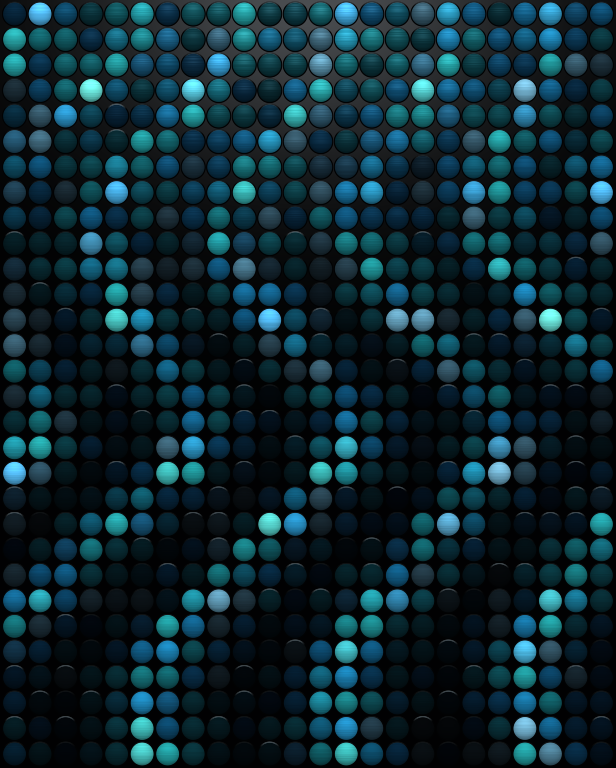
This pattern is drawn by a WebGL 1 fragment shader. Its source:

```glsl
precision highp float;
// A wall of 24 by 30 domed round caps in teal and slate on a black panel.
// Each row lights caps along repeating crests whose spacing widens downward;
// hashes vary each cap, and a soft lamp grazes the panel from top centre.
uniform vec2 u_resolution;

const vec2 GRID = vec2(24.0, 30.0);
const float CELLS_PER_WIDTH = 24.14;
const float CAP_RADIUS = 0.448;
const float TAU = 6.2831853;

float hash(vec2 p) {
  return fract(sin(dot(p, vec2(127.1, 311.7))) * 43758.5453);
}

// Column of one crest for a row counted from the top: a sway, then a drift left.
float crestColumn(float row) {
  float sway = 10.4 + 2.4 * cos(TAU * (row - 0.5) / 16.0);
  float drift = 12.8 - 7.8 * smoothstep(16.0, 27.0, row);
  float jitter = (hash(vec2(row, 4.7)) - 0.5) * 0.5;
  return (row < 16.5 ? sway : drift) + jitter;
}

// Signed distance in columns to the nearest crest, biased to the right side.
float crestOffset(float col, float row) {
  float spacing = 4.0 + 0.125 * row;
  float lead = 0.38 * spacing;
  return mod(col - crestColumn(row) + lead, spacing) - lead;
}

float bell(float x, float width) {
  return exp(-x * x / (width * width));
}

// How strongly a cap is lit, from 0 to about 1.
float capLevel(float col, float row) {
  float down = row / GRID.y;
  float d = crestOffset(col, row);
  float rowGain = mix(0.48, 0.98, hash(vec2(row, 9.3)));
  float width = d < 0.0 ? mix(0.75, 1.05, down) : mix(1.05, 1.6, down);
  float crest = bell(d, width) * rowGain;
  float skirt = 0.27 * bell(d - 0.3, mix(2.2, 2.7, down));
  float ambient = 0.24 * (1.0 - smoothstep(0.0, 0.55, down)) + 0.025;
  float vary = mix(0.5, 1.2, hash(vec2(col, row)));
  float level = crest * mix(0.8, 1.1, hash(vec2(row, col + 31.0)));
  return max(level, (skirt + ambient) * vary);
}

// Black, deep teal, teal, bright teal, pale aqua.
vec3 tealRamp(float t) {
  vec3 c = mix(vec3(0.004, 0.010, 0.022), vec3(0.03, 0.17, 0.20), smoothstep(0.0, 0.27, t));
  c = mix(c, vec3(0.06, 0.35, 0.38), smoothstep(0.22, 0.48, t));
  c = mix(c, vec3(0.13, 0.60, 0.61), smoothstep(0.44, 0.72, t));
  return mix(c, vec3(0.42, 0.90, 0.86), smoothstep(0.68, 1.0, t));
}

// Base tint with a few caps drifting to blue or slate.
vec3 capColour(float level, vec2 id) {
  float pick = hash(id + 17.3);
  vec3 teal = tealRamp(level);
  vec3 blue = teal * vec3(0.8, 0.82, 1.12);
  vec3 slate = vec3(dot(teal, vec3(0.2, 0.55, 0.25))) * vec3(0.82, 1.12, 1.25);
  vec3 c = mix(teal, blue, smoothstep(0.3, 0.6, pick));
  return mix(c, slate, 0.75 * smoothstep(0.76, 0.9, pick));
}

// Grey lamp glow on the panel, strongest at the top centre.
float lampGlow(vec2 uv) {
  vec2 q = (uv - vec2(0.5, 1.02)) / vec2(0.36, 0.23);
  return exp(-dot(q, q));
}

float disc(vec2 p, float radius, float aa) {
  return 1.0 - smoothstep(radius - aa, radius + aa, length(p));
}

// Thin arc on the upper side of a circle.
float topArc(vec2 p, float radius, float width, float aa) {
  float line = 1.0 - smoothstep(width, width + aa, abs(length(p) - radius));
  return line * smoothstep(0.55, 1.0, p.y / max(length(p), 0.001));
}

// Dome shading: light from above, darker lower edge, fine brushed streaks.
vec3 shadeCap(vec3 base, vec2 p, vec2 id, float lamp) {
  vec2 n = p / CAP_RADIUS;
  float shade = 0.98 + 0.25 * n.y - 0.22 * pow(dot(n, n), 2.0);
  float streak = hash(vec2(floor(p.y * 36.0), id.x + id.y * 7.0)) - 0.5;
  float sheen = bell(length(n - vec2(0.0, 0.45)), 0.6);
  vec3 c = base * shade * (1.0 + 0.08 * streak);
  return c + sheen * (0.10 * base + lamp * vec3(0.09, 0.11, 0.12) * (0.8 + streak));
}

void main() {
  vec2 uv = gl_FragCoord.xy / u_resolution;
  float aa = CELLS_PER_WIDTH / u_resolution.x;
  vec2 grid = (gl_FragCoord.xy - 0.5 * u_resolution) * aa + 0.5 * GRID;
  vec2 cell = clamp(floor(grid), vec2(0.0), GRID - 1.0);
  vec2 p = grid - cell - 0.5;
  vec2 id = vec2(cell.x, GRID.y - 1.0 - cell.y);

  // Panel and the dark socket around each cap
  float lamp = lampGlow(uv);
  vec3 colour = vec3(0.003, 0.005, 0.007) + lamp * vec3(0.29, 0.30, 0.31);
  colour = mix(colour, vec3(0.005, 0.008, 0.011), disc(p, 0.495, aa * 0.6));

  // Cap face, then light caught on its upper rim
  float level = capLevel(id.x, id.y);
  vec3 face = shadeCap(capColour(level, id), p, id, lamp);
  colour = mix(colour, face, disc(p, CAP_RADIUS, aa * 0.6));
  float glint = 0.06 + 0.16 * lamp + 0.22 * step(0.72, hash(id + 51.0)) * step(level, 0.2);
  colour += topArc(p, 0.465, 0.008, aa) * glint * vec3(0.85, 0.95, 1.0);

  gl_FragColor = vec4(clamp(colour, 0.0, 1.0), 1.0);
}
```
